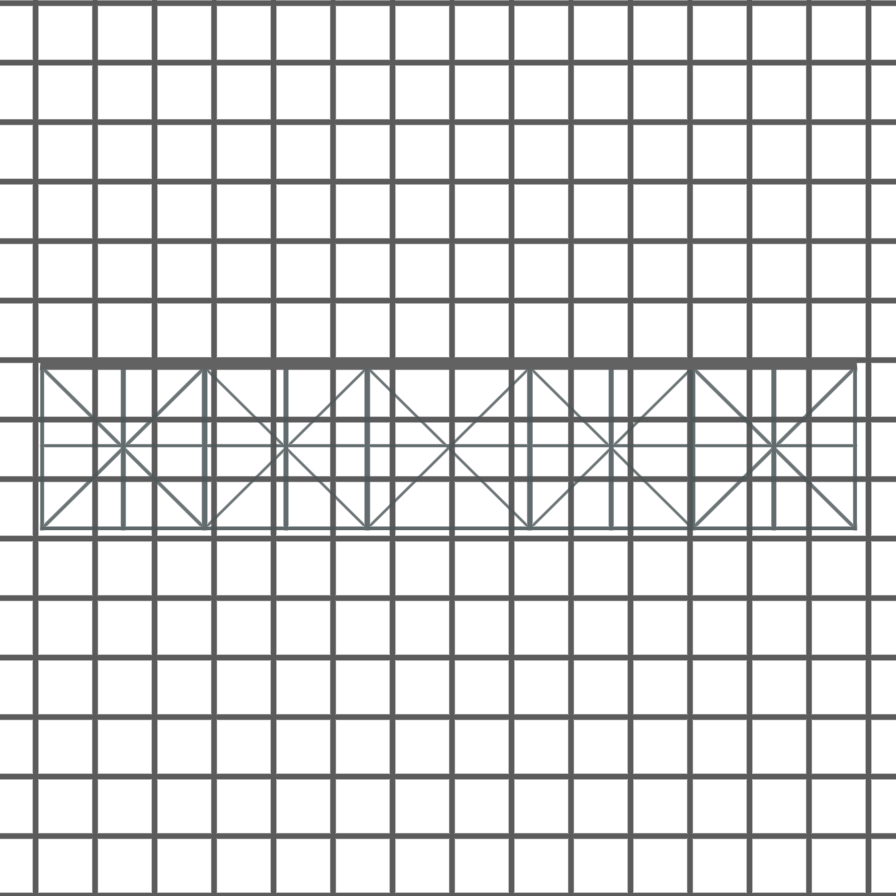
Write a three.js fragment shader that draws this pattern.

```glsl
#define CELL 0.0664
#define GRID_ORIGIN vec2(0.0397, 0.0005)
#define GRID_WIDTH 0.0064
#define TRUSS_MIN vec2(0.0469, 0.4102)
#define TRUSS_MAX vec2(0.9544, 0.5898)
#define BAYS 5.0
#define MID_RAIL 0.5026
#define SOFT 0.0011

varying vec2 vUv;

const vec3 PAPER = vec3(1.0);
const vec3 GRID_GRAY = vec3(0.36, 0.355, 0.355);
const vec3 STEEL = vec3(0.30, 0.34, 0.35);

// Coverage of a line of the given width at distance d from its axis
float stroke(float d, float width) {
  return 1.0 - smoothstep(0.5 * width - SOFT, 0.5 * width + SOFT, abs(d));
}

// Coverage of an axis-aligned box
float box(vec2 p, vec2 lo, vec2 hi) {
  vec2 q = abs(p - 0.5 * (lo + hi)) - 0.5 * (hi - lo);
  return 1.0 - smoothstep(-SOFT, SOFT, max(q.x, q.y));
}

float grid(vec2 p) {
  vec2 d = (fract((p - GRID_ORIGIN) / CELL + 0.5) - 0.5) * CELL;
  return max(stroke(d.x, GRID_WIDTH), stroke(d.y, GRID_WIDTH));
}

float truss(vec2 p) {
  vec2 size = TRUSS_MAX - TRUSS_MIN;
  float bay = size.x / BAYS;
  float along = (p.x - TRUSS_MIN.x) / bay;
  float fromCentre = abs(along - 0.5 * BAYS);
  vec2 c = vec2((fract(along) - 0.5) * bay, p.y - TRUSS_MIN.y - 0.5 * size.y);

  // Crossed braces, heavier in the end bays
  float braceWidth = mix(0.0030, 0.0040, step(1.5, fromCentre));
  float brace = (abs(c.x) - abs(c.y) * bay / size.y) * 0.7071;
  float ink = 0.82 * stroke(brace, braceWidth);

  // Posts between bays, thinner at the outer ends
  float postWidth = mix(0.0062, 0.0046, step(2.25, fromCentre));
  ink = max(ink, 0.88 * stroke(0.5 * bay - abs(c.x), postWidth));

  // Centre posts, left out of the middle bay
  float sideBay = step(0.5, fromCentre);
  ink = max(ink, 0.88 * sideBay * stroke(c.x, 0.0056));

  // Middle and lower rails
  ink = max(ink, 0.88 * stroke(p.y - MID_RAIL, 0.0034));
  ink = max(ink, 0.90 * stroke(p.y - TRUSS_MIN.y, 0.0044));

  return ink * box(p, TRUSS_MIN - 0.0022, TRUSS_MAX + 0.0022);
}

void main() {
  vec3 color = mix(PAPER, GRID_GRAY, grid(vUv));
  color = mix(color, STEEL, truss(vUv));

  // Upper rail fills the gap up to the next grid line
  float band = box(vUv, vec2(TRUSS_MIN.x - 0.002, TRUSS_MAX.y - 0.0026),
                   vec2(TRUSS_MAX.x + 0.002, TRUSS_MAX.y + 0.0105));
  color = mix(color, GRID_GRAY + 0.03, band);

  gl_FragColor = vec4(color, 1.0);
}
```
